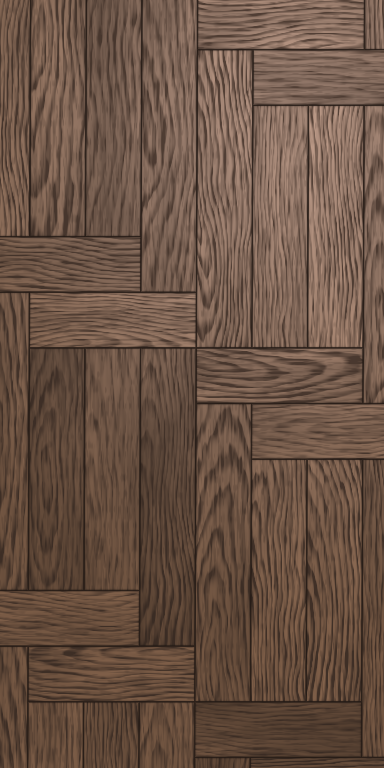
Write a Shadertoy shader that draws this texture.

```glsl
const float PLANK = 0.1449;                // plank width, canvas width = 1
const vec2  SEAM = vec2(0.511, 0.906);     // corner of one block, from top left
const float LEAN = 0.004;                  // slight slant of the long seams
const float PERIOD = 6.36;                 // block height in plank widths
const float STAGGER = 2.0;                 // drop from one column to the next
const float JOINT = 0.013;                 // half width of a joint, in planks
const float BEVEL = 0.05;
const float RING_MIN = 7.0, RING_MAX = 13.0;
const float TONE_SPREAD = 0.26;
const vec2  SHEEN_CENTRE = vec2(0.75, 0.3);
const vec3  BROWN = vec3(0.425, 0.318, 0.243);
const vec3  PALE  = vec3(0.640, 0.525, 0.462);
const vec3  GRAIN = vec3(0.215, 0.162, 0.134);
const vec3  GAP   = vec3(0.140, 0.102, 0.082);

float hash(vec2 p) {
    vec3 q = fract(p.xyx * 0.1031);
    q += dot(q, q.yzx + 33.33);
    return fract((q.x + q.y) * q.z);
}

float noise(vec2 p) {
    vec2 i = floor(p), f = fract(p);
    f = f * f * (3.0 - 2.0 * f);
    return mix(mix(hash(i), hash(i + vec2(1, 0)), f.x),
               mix(hash(i + vec2(0, 1)), hash(i + vec2(1, 1)), f.x), f.y);
}

// Finds the plank under g: its corner, size, id and direction
void findPlank(vec2 g, out vec2 local, out vec2 size, out vec2 id, out bool across) {
    float column = floor(g.x / 4.0);
    vec2 cell = vec2(g.x - 4.0 * column, g.y - STAGGER * column);
    float row = floor(cell.y / PERIOD);
    cell.y -= row * PERIOD;
    float lane = floor(cell.x);
    vec2 corner;
    across = true;
    size = vec2(3.0, 1.0);
    if (cell.y < 1.0 && lane < 3.0) {
        corner = vec2(0.0);
    } else if (cell.y >= 1.0 && cell.y < 2.0 && lane > 0.0) {
        corner = vec2(1.0);
    } else {
        across = false;
        if (cell.y < 1.0) { cell.y += PERIOD; row -= 1.0; }
        corner = vec2(lane, lane < 1.0 ? 1.0 : 2.0);
        size = vec2(1.0, (lane > 2.0 ? PERIOD + 1.0 : PERIOD) - corner.y);
    }
    local = cell - corner;
    id = vec2(column * 4.0 + corner.x, row * 8.0 + corner.y + (across ? 4.0 : 0.0)) + 40.0;
}

// Darkness of the oak figure; w.x runs along the fibres, w.y across
float oakGrain(vec2 w, float len, vec2 id) {
    vec2 seed = 90.0 * vec2(hash(id + 3.1), hash(id + 7.7));
    vec2 heart = vec2(len * hash(id + 11.3), 0.5 + 2.4 * (hash(id + 17.9) - 0.5));
    float bend = 0.36 * (noise(w * vec2(0.55, 1.1) + seed) - 0.5)
               + 0.09 * (noise(w * vec2(1.7, 3.0) + seed) - 0.5);
    vec2 d = (w - heart) * vec2(0.15, 1.0) + vec2(0.0, bend);
    float rings = length(d) * mix(RING_MIN, RING_MAX, hash(id + 23.0));
    rings += 0.32 * (noise(w * vec2(3.5, 18.0) + seed) - 0.5);

    // Each ring darkens slowly and ends sharply
    float phase = fract(rings);
    float line = smoothstep(0.3, 0.78, phase) * (1.0 - smoothstep(0.82, 1.0, phase));

    // Short open pores break up the ring lines
    float pores = noise(w * vec2(3.2, 34.0) + seed);
    float flecks = noise(w * vec2(7.0, 47.0) + seed + 9.0);
    float patches = noise(w * vec2(0.6, 1.8) + seed + 5.0);
    float strength = mix(0.45, 1.0, hash(id + 29.0)) * mix(0.55, 1.25, patches);
    return clamp(line * strength * mix(0.5, 1.25, pores)
               + 0.30 * smoothstep(0.45, 0.9, pores)
               + 0.24 * smoothstep(0.5, 0.9, flecks), 0.0, 1.0);
}

void mainImage(out vec4 fragColor, in vec2 fragCoord) {
    vec2 p = vec2(fragCoord.x, iResolution.y - fragCoord.y) / iResolution.x;
    vec2 g = (p - SEAM + vec2(LEAN * (p.y - SEAM.y), 0.0)) / PLANK;
    float pixel = 1.0 / (iResolution.x * PLANK);

    vec2 local, size, id;
    bool across;
    findPlank(g, local, size, id, across);
    vec2 wood = across ? local : local.yx;
    float len = across ? size.x : size.y;

    // Stain, lighter where the light falls
    float sheen = smoothstep(1.25, 0.0, length((p - SHEEN_CENTRE) * vec2(1.0, 0.85)));
    float tone = 1.0 + TONE_SPREAD * (hash(id) - 0.5);
    tone += 0.20 * (noise(wood * vec2(0.5, 2.2) + id * 7.0) - 0.5);
    tone += 0.10 * (noise(wood * vec2(2.0, 20.0) + id * 5.0) - 0.5);
    vec3 color = mix(BROWN, PALE, sheen) * tone;

    // Figure
    float dark = oakGrain(wood, len, id);
    color = mix(color, GRAIN * (0.95 + 0.3 * sheen), 0.85 * dark);

    // Bevel and joint
    vec2 side = min(local, size - local);
    float edge = min(side.x, side.y);
    color *= mix(0.84, 1.0, smoothstep(0.0, BEVEL, edge));
    float joint = 1.0 - smoothstep(JOINT - 0.5 * pixel, JOINT + 0.6 * pixel, edge);
    color = mix(color, GAP, 0.85 * joint);

    fragColor = vec4(color, 1.0);
}
```
